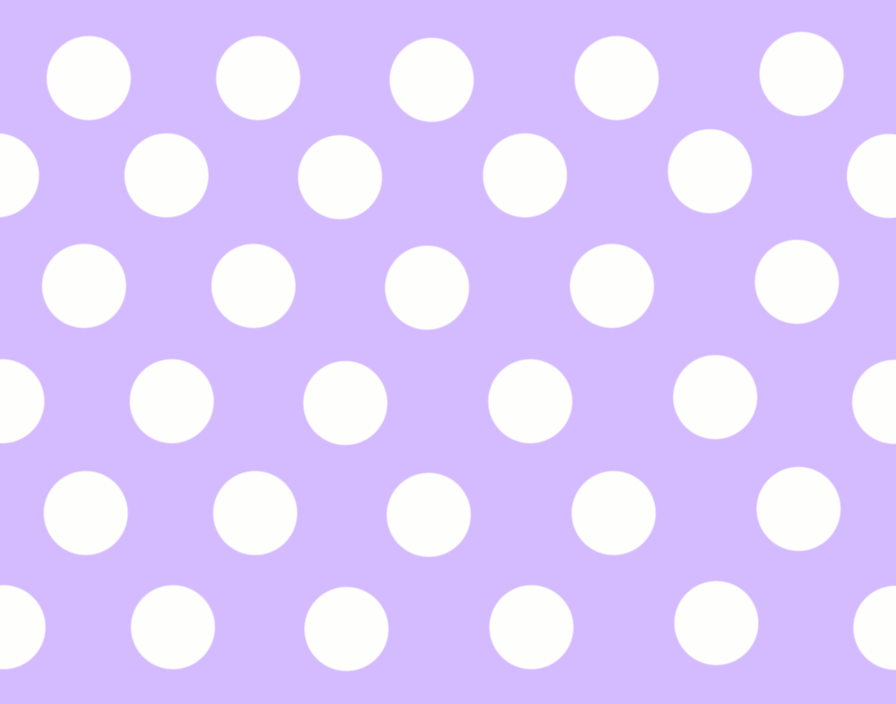
Write a WebGL 2 fragment shader that draws this pattern.

```glsl
#version 300 es
precision highp float;
// Off-white polka dots on lavender in six staggered rows.
// Each dot sits at a row start plus a column offset, both slightly uneven,
// and is drawn from the distance to the nearest dot centre.

uniform vec2 u_resolution;
out vec4 fragColor;

const vec3 LAVENDER = vec3(0.831, 0.729, 1.0);
const vec3 OFF_WHITE = vec3(0.998, 1.0, 0.99);

// Lengths are fractions of the canvas width, with y measured down from the top.
const float DOT_RADIUS = 0.0469;
const float EDGE_SOFTNESS = 0.0014;
const int ROWS = 6;
const int COLUMNS = 6;

// Centre of the first dot in each row: alternate rows begin at the left edge.
const vec2 ROW_START[ROWS] = vec2[](
    vec2(0.0990, 0.0871), vec2(-0.0033, 0.1957), vec2(0.0938, 0.3191),
    vec2(0.0026, 0.4478), vec2(0.0957, 0.5726), vec2(0.0039, 0.7000));

// Steps along a row, with the small vertical drift shared by every row.
const vec2 COLUMN_OFFSET[COLUMNS] = vec2[](
    vec2(0.0, 0.0), vec2(0.1891, 0.0), vec2(0.3828, 0.0020),
    vec2(0.5892, 0.0), vec2(0.7956, -0.0046), vec2(0.9954, 0.0007));

// Signed distance to the nearest dot, negative inside.
float dotDistance(vec2 p) {
    float nearest = 1e3;
    for (int row = 0; row < ROWS; row++) {
        for (int column = 0; column < COLUMNS; column++) {
            vec2 centre = ROW_START[row] + COLUMN_OFFSET[column];
            nearest = min(nearest, distance(p, centre));
        }
    }
    return nearest - DOT_RADIUS;
}

void main() {
    vec2 p = vec2(gl_FragCoord.x, u_resolution.y - gl_FragCoord.y) / u_resolution.x;

    // Keep edges at least one pixel soft on small canvases.
    float softness = max(EDGE_SOFTNESS, 0.7 / u_resolution.x);
    float coverage = 1.0 - smoothstep(-softness, softness, dotDistance(p));

    fragColor = vec4(mix(LAVENDER, OFF_WHITE, coverage), 1.0);
}
```
